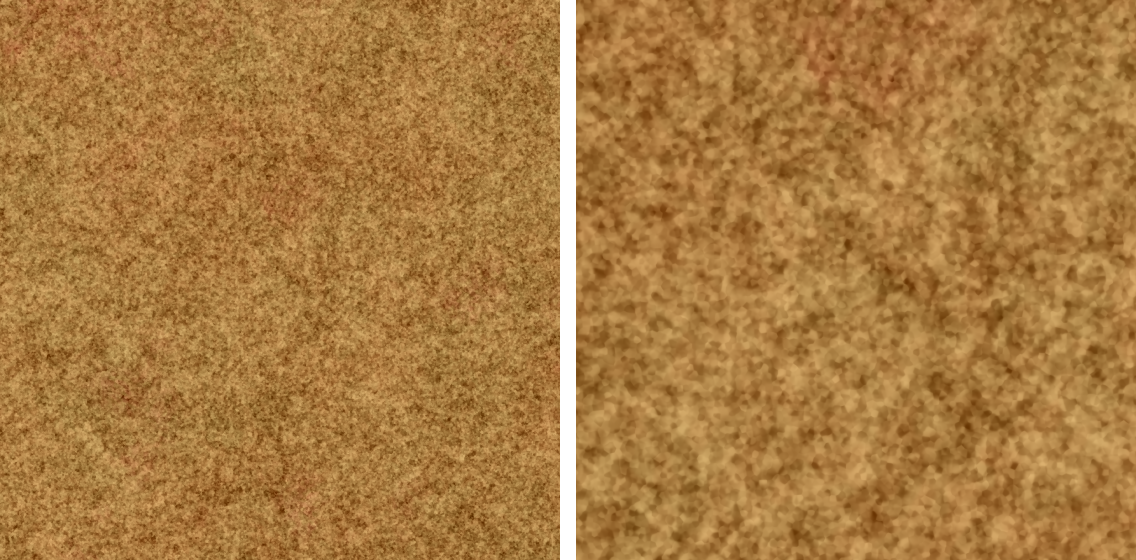
Left, the full canvas; right, a detail of the centre.
A Shadertoy shader for this texture:

```glsl
// Draws mottled ochre parchment: fine speckled grain with soft red and olive stains.

const vec3 OCHRE = vec3(0.654, 0.477, 0.244);
const vec3 GRAIN_CONTRAST = vec3(0.074, 0.078, 0.069);
const vec3 RED_SHIFT = vec3(0.009, -0.009, -0.005);
const vec3 ROSE_STAIN = vec3(0.022, -0.045, 0.006);

// Three random values in 0..1 for one cell.
vec3 hash3(vec2 cell, float seed) {
    vec3 p = fract(vec3(cell.xyx + seed * 17.3) * vec3(0.1031, 0.1030, 0.0973));
    p += dot(p, p.yxz + 33.33);
    return fract((p.xxy + p.yzz) * p.zyx);
}

// Smooth cellular noise in -1..1: random tones blended around scattered points.
float cellNoise(vec2 p, float seed) {
    vec2 cell = floor(p);
    vec2 local = p - cell;
    float toneSum = 0.0;
    float weightSum = 0.0;
    for (int y = -1; y <= 1; y++) {
        for (int x = -1; x <= 1; x++) {
            vec2 offset = vec2(x, y);
            vec3 rnd = hash3(cell + offset, seed);
            vec2 toPoint = offset + rnd.xy - local;
            float weight = exp(-6.0 * dot(toPoint, toPoint));
            toneSum += weight * (2.0 * rnd.z - 1.0);
            weightSum += weight;
        }
    }
    return toneSum / weightSum;
}

// Layered sines bend the soft blotches into uneven outlines.
vec2 bend(vec2 p, float amount) {
    vec2 wave = sin(p.yx * 23.0 + vec2(0.4, 2.1)) + 0.5 * sin(p.yx * 61.0 + p * 37.0);
    return p + amount * wave;
}

// Brightness of the surface, from broad clouds down to single grains.
float grainTone(vec2 uv, vec2 bent) {
    float tone = 0.34 * cellNoise(bent * 7.0, 1.0);
    tone += 0.36 * cellNoise(bent * 21.0, 2.0);
    tone += 0.58 * cellNoise(bent * 54.0, 3.0);
    tone += 1.00 * cellNoise(uv * 122.0, 4.0);
    tone += 1.10 * cellNoise(uv * 205.0, 5.0);
    tone += 1.10 * cellNoise(uv * 320.0, 12.0);
    // Dark pits reach slightly further than the light flecks.
    return tone - 0.06 * (tone * tone - 0.8);
}

// Slow drift between olive (negative) and red (positive).
float hueDrift(vec2 bent) {
    return cellNoise(bent * 5.0, 6.0)
         + 0.7 * cellNoise(bent * 16.0, 7.0)
         + 0.8 * cellNoise(bent * 90.0, 8.0);
}

// Sparse rosy patches with a broken, speckled edge.
float roseMask(vec2 bent) {
    float patchTone = cellNoise(bent * 6.0, 9.0) + 0.4 * cellNoise(bent * 19.0, 10.0);
    float speckle = 0.5 + 0.5 * cellNoise(bent * 110.0, 11.0);
    return smoothstep(0.4, 1.2, patchTone) * speckle;
}

void mainImage(out vec4 fragColor, in vec2 fragCoord) {
    vec2 uv = fragCoord / iResolution.y;
    vec2 bent = bend(uv, 0.008);

    vec3 color = OCHRE + GRAIN_CONTRAST * grainTone(uv, bent);
    color += RED_SHIFT * hueDrift(bent);
    color += ROSE_STAIN * roseMask(bent);

    fragColor = vec4(clamp(color, 0.0, 1.0), 1.0);
}
```
